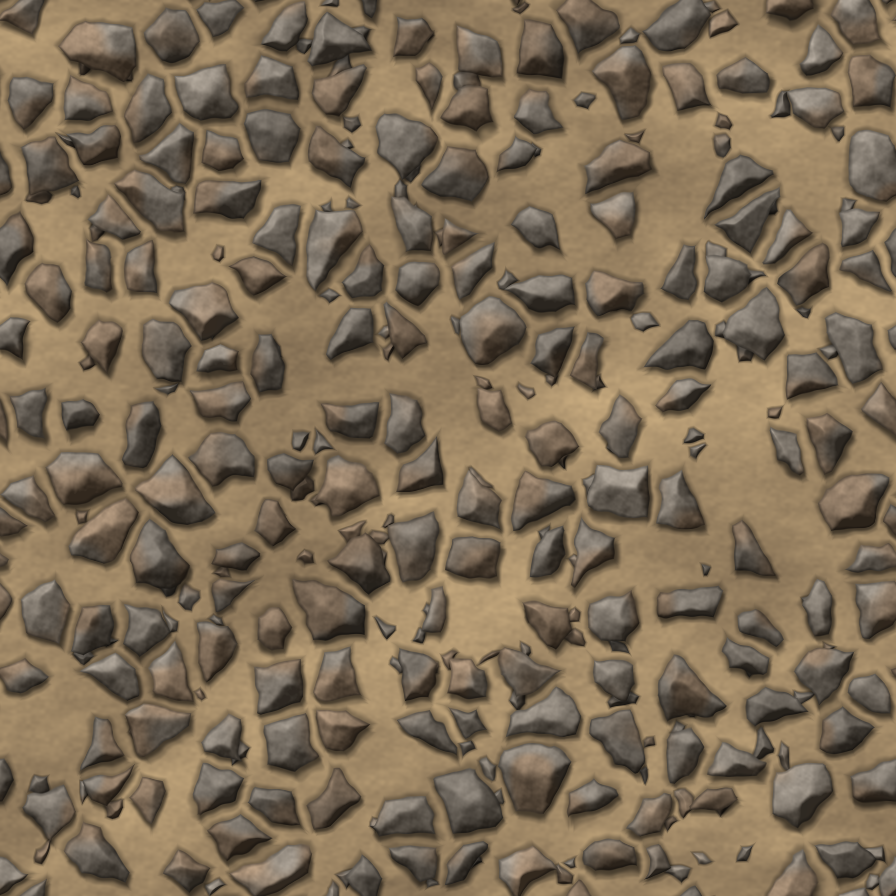
A Shadertoy shader for this texture:

```glsl
// Angular grey stones scattered over packed tan sand, as a seamless tile.

const float STONE_CELLS = 14.0;    // stones per side
const float PEBBLE_CELLS = 34.0;   // pebble slots per side
const float STONE_SHARE = 0.95;    // filled part of the slots
const float PEBBLE_SHARE = 0.13;
const float GAP = 0.10;            // half the sand joint, in cells
const float JITTER = 0.84;
const float FACET_SHARPNESS = 32.0;
const float EDGE_WARP = 0.011;
const float EDGE_CHIPS = 0.005;
const vec3 LIGHT = vec3(-0.34, 0.63, 0.70);
const vec2 SHADOW_STEP = vec2(0.0015, -0.0042);
const vec3 SAND_DARK = vec3(0.47, 0.395, 0.30);
const vec3 SAND_LIGHT = vec3(0.755, 0.645, 0.48);
const vec3 STONE_DARK = vec3(0.17, 0.15, 0.125);
const vec3 STONE_LIGHT = vec3(0.63, 0.595, 0.55);
const vec3 RUST_TINT = vec3(1.07, 0.97, 0.87);
const float TAU = 6.28319;

struct Stone { float inside; vec3 normal; float tone; };

vec3 hash3(vec2 p) {
    vec3 q = fract(p.xyx * vec3(0.1031, 0.1030, 0.0973));
    q += dot(q, q.yxz + 33.33);
    return fract((q.xxy + q.yzz) * q.zyx);
}

// Value noise that wraps after freq cells
float noise(vec2 uv, vec2 freq) {
    vec2 p = uv * freq, i = floor(p), f = fract(p);
    f = f * f * (3.0 - 2.0 * f);
    vec2 a = mod(i, freq) + 17.0, b = mod(i + 1.0, freq) + 17.0;
    return mix(mix(hash3(a).x, hash3(vec2(b.x, a.y)).x, f.x),
               mix(hash3(vec2(a.x, b.y)).x, hash3(b).x, f.x), f.y);
}

float fbm(vec2 uv, vec2 freq) {
    float sum = 0.0, amp = 0.5;
    for (int i = 0; i < 4; i++) {
        sum += amp * noise(uv, freq);
        freq *= 2.0;
        amp *= 0.55;
    }
    return sum / 1.01;
}

vec2 site(vec2 cell, float cells) {
    return cell + 0.5 + JITTER * (hash3(mod(cell, cells)).xy - 0.5);
}

// Adds one sloped face; faces blend softly by height
void addFace(float edge, vec2 dir, float slope, inout float inside, inout vec3 blend) {
    inside = min(inside, edge);
    blend += exp(-FACET_SHARPNESS * max(slope * edge, -1.5)) * vec3(slope * dir, 1.0);
}

// Shrunken Voronoi cell with extra random cuts; inside is in canvas units
Stone stoneAt(vec2 uv, float cells, float share, vec2 sizes) {
    vec2 p = uv * cells, home = floor(p), nearest = home;
    float best = 9.0;
    for (int k = 0; k < 9; k++) {
        vec2 cell = home + vec2(k % 3 - 1, k / 3 - 1);
        vec2 r = site(cell, cells) - p;
        if (dot(r, r) < best) { best = dot(r, r); nearest = cell; }
    }
    vec2 id = mod(nearest, cells), center = site(nearest, cells), q = p - center;
    vec3 rnd = hash3(id + vec2(71.0, 211.0));
    if (rnd.x > share) return Stone(-1.0, vec3(0.0, 0.0, 1.0), 0.5);

    // Tilted top face
    float size = mix(sizes.x, sizes.y, rnd.y), inside = 1.0;
    vec2 tilt = hash3(id + vec2(151.0, 97.0)).xy - 0.5;
    float top = 0.25 * size - dot(q, tilt);
    vec3 blend = exp(-FACET_SHARPNESS * max(top, -1.5)) * vec3(tilt, 1.0);

    // Faces toward the neighbours
    for (int k = 0; k < 25; k++) {
        vec2 offset = vec2(k % 5 - 2, k / 5 - 2);
        if (k == 12) continue;
        vec2 r = site(nearest + offset, cells) - center;
        float slope = mix(0.45, 1.7, hash3(id * 5.0 + offset + 31.0).x);
        addFace(0.5 * length(r) - dot(q, normalize(r)) - GAP, normalize(r), slope, inside, blend);
    }
    // Random cuts, longer along one axis
    for (int k = 0; k < 5; k++) {
        vec3 h = hash3(id + vec2(101.0 + 37.0 * float(k), 53.0));
        float angle = TAU * (float(k) + h.x + rnd.z) / 5.0;
        float along = cos(angle - TAU * rnd.z * 3.0);
        float radius = size * mix(0.27, 0.58, h.y) * mix(0.78, 1.35, along * along);
        vec2 dir = vec2(cos(angle), sin(angle));
        addFace(radius - dot(q, dir), dir, mix(0.45, 1.7, h.z), inside, blend);
    }
    return Stone(inside / cells, normalize(vec3(blend.xy / blend.z, 1.0)), rnd.z);
}

vec3 stoneColor(Stone s, vec2 uv) {
    float grain = fbm(uv, vec2(56.0)) - 0.5;
    float relief = fbm(uv, vec2(40.0)) - fbm(uv + vec2(-0.002, 0.004), vec2(40.0));
    float lit = dot(s.normal, normalize(LIGHT)) * 0.92 + 0.7 * relief + 0.35 * grain;
    vec3 color = mix(STONE_DARK, STONE_LIGHT, clamp(lit, 0.0, 1.1));
    color *= mix(0.86, 1.1, s.tone);
    color *= mix(vec3(1.0), RUST_TINT, smoothstep(0.4, 0.7, noise(uv, vec2(22.0))));
    return color * mix(0.68, 1.0, smoothstep(0.0, 0.004, s.inside));
}

vec3 sandColor(vec2 uv) {
    float patches = fbm(uv, vec2(6.0, 9.0)) - 0.5;
    float relief = fbm(uv, vec2(24.0, 40.0)) - fbm(uv + vec2(-0.002, 0.004), vec2(24.0, 40.0));
    float grain = noise(uv, vec2(190.0)) - 0.5;
    float tone = 0.58 + 1.1 * patches + 0.6 * relief + 0.14 * grain;
    return mix(SAND_DARK, SAND_LIGHT, clamp(tone, 0.0, 1.1));
}

void mainImage(out vec4 fragColor, in vec2 fragCoord) {
    vec2 uv = fragCoord / iResolution.xy;
    float blur = 0.8 / iResolution.y;

    // Ragged outlines
    vec2 warp = vec2(noise(uv, vec2(30.0)), noise(uv + 0.37, vec2(30.0))) - 0.5;
    vec2 chips = vec2(noise(uv, vec2(76.0)), noise(uv + 0.61, vec2(76.0))) - 0.5;
    vec2 p = uv + EDGE_WARP * warp + EDGE_CHIPS * chips;

    vec2 stoneSizes = vec2(0.55, 1.3), pebbleSizes = vec2(0.4, 1.0);
    Stone stone = stoneAt(p, STONE_CELLS, STONE_SHARE, stoneSizes);
    Stone pebble = stoneAt(p, PEBBLE_CELLS, PEBBLE_SHARE, pebbleSizes);

    // Cast shadow and contact darkening on the sand
    float shadow = 0.0;
    for (int k = 1; k <= 2; k++) {
        float d = stoneAt(p - SHADOW_STEP * float(k), STONE_CELLS, STONE_SHARE, stoneSizes).inside;
        shadow += 0.5 * smoothstep(-0.003, 0.002, d);
    }
    float contact = smoothstep(-GAP / STONE_CELLS, 0.0, stone.inside);
    float pebbleContact = smoothstep(-GAP / PEBBLE_CELLS, 0.0, pebble.inside);
    vec3 color = sandColor(uv) * (1.0 - 0.27 * contact) * (1.0 - 0.3 * pebbleContact);

    color = mix(color, stoneColor(pebble, uv), smoothstep(-blur, blur, pebble.inside));
    color *= 1.0 - 0.42 * shadow;
    color = mix(color, stoneColor(stone, uv), smoothstep(-blur, blur, stone.inside));
    fragColor = vec4(color, 1.0);
}
```
